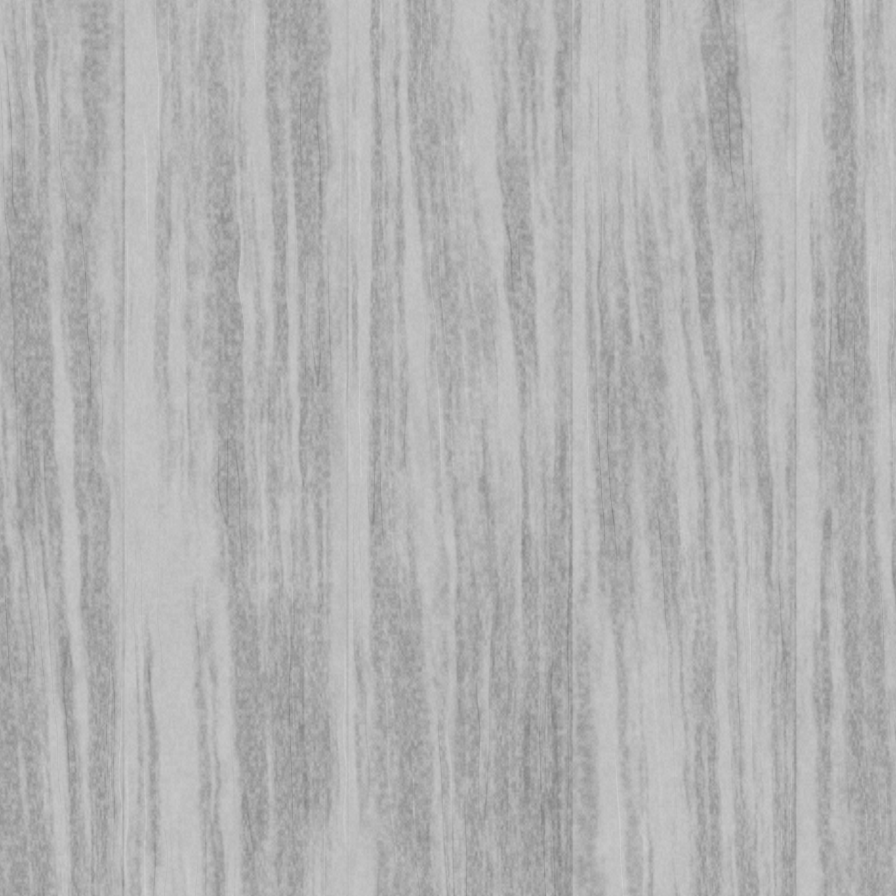
Write a WebGL 1 fragment shader that draws this texture.

```glsl
precision highp float;
// Pale grey weathered wood: straight boards with long, ragged vertical grain.
// Stretched value noise, bent inside each board, is thresholded into light and
// dark streaks; dark grain gets pore stipple and cracks, light grain soft mottling.
uniform vec2 u_resolution;

const float BOARD_WIDTH = 0.25;
const float FIRST_SEAM = 0.138;
const vec3 DARK_GRAIN = vec3(0.643);
const vec3 LIGHT_GRAIN = vec3(0.756);

float hash(vec2 cell) {
  vec3 q = fract(cell.xyx * vec3(0.1031, 0.1030, 0.0973));
  q += dot(q, q.yzx + 33.33);
  return fract((q.x + q.y) * q.z);
}

float noise(vec2 p) {
  vec2 cell = floor(p);
  vec2 f = fract(p);
  f = f * f * (3.0 - 2.0 * f);
  float low = mix(hash(cell), hash(cell + vec2(1.0, 0.0)), f.x);
  float high = mix(hash(cell + vec2(0.0, 1.0)), hash(cell + vec2(1.0, 1.0)), f.x);
  return mix(low, high, f.y);
}

// Fractal noise, centred on 0.5
float fbm(vec2 p) {
  float sum = 0.0;
  float weight = 0.533;
  for (int i = 0; i < 4; i++) {
    sum += weight * noise(p);
    p = p * 2.03 + 17.3;
    weight *= 0.5;
  }
  return sum;
}

// Sideways bend of the grain, fading to nothing at the straight board edges
vec2 bendGrain(vec2 p, float across, float board) {
  float envelope = 4.0 * across * (1.0 - across);
  float lean = 0.045 * (p.y - 0.5) * (0.4 + hash(vec2(board, 5.0)));
  float sway = 0.025 * (noise(vec2(p.x * 7.0 + board * 9.0, p.y * 2.2)) - 0.5);
  float ragged = 0.005 * (noise(p * vec2(60.0, 22.0)) - 0.5);
  return vec2(p.x + envelope * (lean + sway) + ragged, p.y);
}

// Streak height from wide bands down to hair-fine fibres
float streaks(vec2 p) {
  float wide = noise(p * vec2(23.0, 1.0) + 3.1);
  float medium = noise(p * vec2(56.0, 2.2) + 21.7);
  float narrow = noise(p * vec2(112.0, 4.0) + 40.3);
  float fibre = noise(p * vec2(230.0, 8.0) + 71.9);
  return 0.21 * wide + 0.33 * medium + 0.28 * narrow + 0.18 * fibre;
}

// Thin broken lines along the contours of stretched noise
float hairlines(vec2 p, vec2 scale, float width, float cover) {
  float line = 1.0 - smoothstep(0.0, width, abs(noise(p * scale) - 0.5));
  float gate = noise(p * vec2(40.0, 7.0) + scale);
  return line * smoothstep(1.0 - cover, 1.15 - cover, gate);
}

// Narrow dark groove with a soft shadow to its left
float seamShade(float offset, float pixel) {
  float groove = 1.0 - smoothstep(0.0006, 0.0012 + pixel, abs(offset));
  float shadow = step(offset, 0.0) * exp(offset * 90.0);
  return 0.035 * groove + 0.025 * shadow;
}

void main() {
  vec2 p = gl_FragCoord.xy / u_resolution.y;
  float pixel = 1.0 / u_resolution.y;

  // Board layout
  float boardX = (p.x - FIRST_SEAM) / BOARD_WIDTH;
  float board = floor(boardX);
  float across = fract(boardX);
  float seamOffset = (boardX - floor(boardX + 0.5)) * BOARD_WIDTH;
  vec2 grain = bendGrain(p, across, board);

  // Light and dark grain, with ragged borders and a pale strip beside each seam
  float height = streaks(grain);
  height += 0.19 * (fbm(p * vec2(16.0, 5.5) + 8.0) - 0.5);
  height += 0.10 * (noise(p * vec2(190.0, 50.0)) - 0.5);
  float paleStrip = smoothstep(0.0, 0.01, across) * (1.0 - smoothstep(0.09, 0.14, across));
  height += 0.08 * paleStrip;
  float lightness = smoothstep(0.29, 0.64, height);
  float darkness = 1.0 - lightness;
  vec3 color = mix(DARK_GRAIN, LIGHT_GRAIN, lightness);

  // Pore stipple in the dark grain, cloudy mottling over everything
  float pores = noise(grain * vec2(310.0, 170.0)) - 0.5;
  float grit = noise(p * vec2(470.0, 410.0)) - 0.5;
  color += pores * mix(0.025, 0.100, darkness) + grit * mix(0.030, 0.060, darkness);
  color += 0.030 * (fbm(p * vec2(40.0, 28.0)) - 0.5);

  // Dark cracks and pale raised fibres
  float cracks = hairlines(grain, vec2(110.0, 6.0), 0.11, 0.45);
  float paleFibres = hairlines(grain + 5.3, vec2(80.0, 2.2), 0.08, 0.42);
  color += 0.035 * paleFibres - 0.065 * cracks * (0.35 + 0.65 * darkness);

  color -= seamShade(seamOffset, pixel) * (0.4 + 0.6 * noise(vec2(board * 7.0, p.y * 3.0)));
  gl_FragColor = vec4(clamp(color, 0.0, 1.0), 1.0);
}
```
